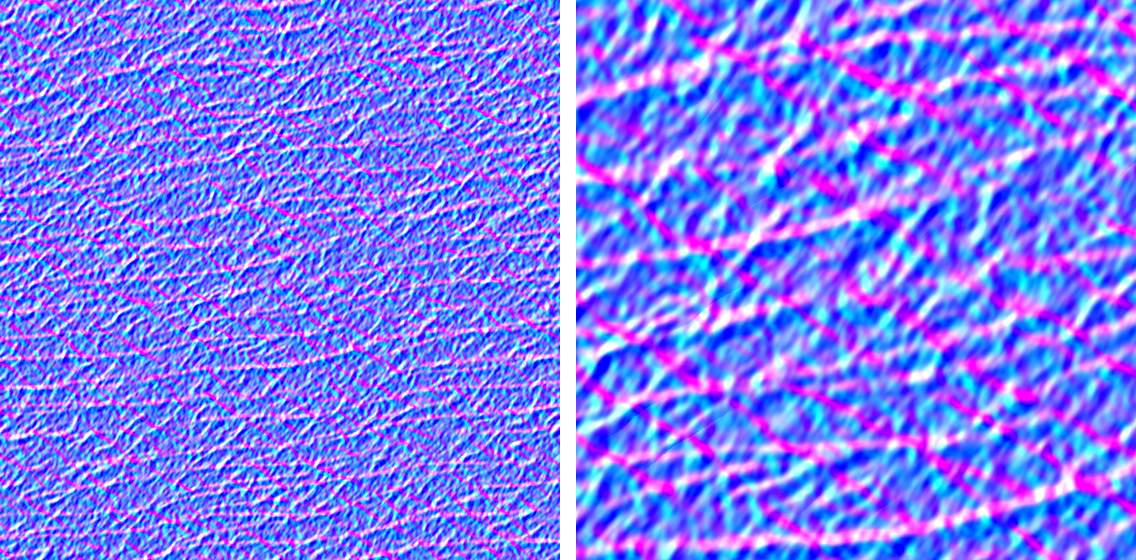
Left: the whole. Right: its middle third, enlarged.
Give the GLSL for this texture map, as a WebGL 2 fragment shader.

```glsl
#version 300 es
precision highp float;
// Creased leather drawn as a vivid slope map: red holds the vertical slope,
// green the horizontal one. Families of long folds and short crossing cuts
// are summed over a fine crossed grain made from gradient-noise derivatives.

uniform vec2 u_resolution;
out vec4 fragColor;

const vec2 FLAT_TONE = vec2(0.39, 0.455); // red and green of level ground
const vec2 CONTRAST = vec2(1.0, 1.2);

float hash(vec2 cell) {
    uvec2 k = uvec2(ivec2(cell)) * uvec2(1597334677u, 3812015801u);
    uint n = (k.x ^ k.y) * 1597334677u;
    n = (n ^ (n >> 15)) * 2246822519u;
    return float((n ^ (n >> 13)) >> 8) / 16777216.0;
}

vec2 direction(float angle) {
    return vec2(cos(angle), sin(angle));
}

vec2 cornerGradient(vec2 cell) {
    return direction(6.2831853 * hash(cell));
}

// Gradient noise: x is the value, yz its derivatives.
vec3 gradientNoise(vec2 p) {
    vec2 i = floor(p), f = p - i;
    vec2 u = f * f * f * (f * (f * 6.0 - 15.0) + 10.0);
    vec2 du = 30.0 * f * f * (f * (f - 2.0) + 1.0);
    vec2 ga = cornerGradient(i);
    vec2 gb = cornerGradient(i + vec2(1, 0));
    vec2 gc = cornerGradient(i + vec2(0, 1));
    vec2 gd = cornerGradient(i + vec2(1, 1));
    float a = dot(ga, f);
    float b = dot(gb, f - vec2(1, 0));
    float c = dot(gc, f - vec2(0, 1));
    float d = dot(gd, f - vec2(1, 1));
    float k = a - b - c + d;
    float value = a + u.x * (b - a) + u.y * (c - a) + u.x * u.y * k;
    vec2 slope = ga + u.x * (gb - ga) + u.y * (gc - ga)
               + u.x * u.y * (ga - gb - gc + gd)
               + du * (u.yx * k + vec2(b, c) - a);
    return vec3(value, slope);
}

// Bends the plane so that creases wander.
vec2 warp(vec2 p, float scale, float amount) {
    return p + amount * vec2(gradientNoise(p * scale).x,
                             gradientNoise(p * scale + 37.4).x);
}

float bell(float x) {
    return exp(-x * x);
}

// Slope of a noise surface whose bumps are stretched along an angle.
vec2 grain(vec2 p, float angle, vec2 cells) {
    vec2 along = direction(angle), across = vec2(-along.y, along.x);
    vec2 q = vec2(dot(p, along), dot(p, across)) * cells;
    vec2 slope = gradientNoise(q).yz * cells / max(cells.x, cells.y);
    return along * slope.x + across * slope.y;
}

// Slope of parallel creases: a steep lit edge with a shaded flank below it.
// Breaks sets how often a crease fades, gap the noise level where it is gone.
vec2 creases(vec2 p, float angle, float count, float breaks, float gap, float width) {
    vec2 along = direction(angle), across = vec2(-along.y, along.x);
    float u = dot(p, along), phase = dot(p, across) * count;
    float id = floor(phase);
    float wander = 0.5 * gradientNoise(vec2(u * breaks * 0.8, id * 5.37 + 0.5)).x;
    float d = (phase - id - 0.5 + wander) / (count * width);
    float strength = gradientNoise(vec2(u * breaks + 61.3, id * 7.31 + count)).x;
    strength = smoothstep(gap, gap + 0.5, strength);
    float profile = bell(d) - 0.42 * bell((d + 2.2) / 1.4);
    return across * profile * strength;
}

void main() {
    vec2 p = gl_FragCoord.xy / min(u_resolution.x, u_resolution.y);
    vec2 broad = warp(p, 4.0, 0.025);
    vec2 bent = warp(broad, 16.0, 0.005);
    vec2 jagged = warp(bent, 28.0, 0.007);

    // Long shallow folds.
    vec2 slope = 0.60 * creases(bent, radians(7.0), 22.0, 3.0, -0.45, 0.0035);
    slope += 0.55 * creases(bent + 0.31, radians(14.0), 21.0, 4.0, -0.35, 0.0034);

    // Short rising cuts.
    slope += 0.62 * creases(jagged + 0.17, radians(38.0), 31.0, 15.0, -0.25, 0.0032);
    slope += 0.45 * creases(jagged + 0.57, radians(50.0), 35.0, 21.0, -0.2, 0.0030);

    // Falling cuts, steep and shallow.
    slope += 0.58 * creases(jagged + 0.73, radians(-33.0), 29.0, 10.0, -0.35, 0.0032);
    slope += 0.45 * creases(jagged + 0.89, radians(-20.0), 25.0, 13.0, -0.25, 0.0031);

    // Fine crossed grain between the folds.
    vec2 rough = warp(p, 34.0, 0.007);
    slope += 0.23 * grain(rough, radians(48.0), vec2(62.0, 100.0));
    slope += 0.19 * grain(rough + 0.6, radians(-42.0), vec2(75.0, 105.0));
    slope += 0.14 * grain(p + 0.4, radians(65.0), vec2(110.0, 150.0));

    // Vertical slope to red, reversed horizontal slope to green.
    vec2 tone = FLAT_TONE + CONTRAST * vec2(slope.y, -slope.x);
    fragColor = vec4(clamp(tone, 0.0, 1.0), 1.0, 1.0);
}
```
